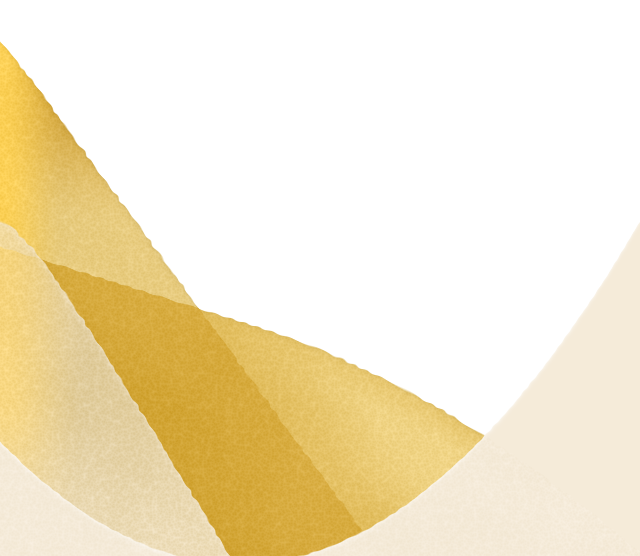
Write a WebGL 2 fragment shader that draws this background.

```glsl
#version 300 es
precision highp float;

uniform vec2 u_resolution;
out vec4 outColor;

// Palette
const vec3 PAPER = vec3(1.0);
const vec3 SUN = vec3(0.99, 0.82, 0.34);
const vec3 OCHRE = vec3(0.84, 0.67, 0.27);
const vec3 STRAW = vec3(0.91, 0.80, 0.50);
const vec3 HONEY = vec3(0.89, 0.75, 0.38);
const vec3 WHEAT = vec3(0.94, 0.83, 0.52);
const vec3 GOLD = vec3(0.85, 0.68, 0.26);
const vec3 DEEP_GOLD = vec3(0.81, 0.63, 0.18);
const vec3 AMBER = vec3(0.97, 0.84, 0.50);
const vec3 SAND = vec3(0.88, 0.80, 0.61);
const vec3 CREAM = vec3(0.94, 0.88, 0.75);
const vec3 IVORY = vec3(0.96, 0.92, 0.85);

// Texture and edges
const float ASPECT = 1.155;
const float FINE_CELLS = 210.0;
const float COARSE_CELLS = 85.0;
const float GRAIN_STRENGTH = 0.10;
const float STAIN_STRENGTH = 0.016;
const float WOBBLE = 0.0012;
const float RIM_WIDTH = 0.0035;

vec2 hash2(vec2 cell) {
    vec3 q = fract(cell.xyx * vec3(0.1031, 0.1030, 0.0973));
    q += dot(q, q.yzx + 33.33);
    return fract((q.xx + q.yz) * q.zy);
}

// Distance to the nearest scattered point
float cellular(vec2 p) {
    vec2 cell = floor(p);
    float nearest = 2.0;
    for (int j = -1; j <= 1; j++) {
        for (int i = -1; i <= 1; i++) {
            vec2 neighbour = cell + vec2(i, j);
            nearest = min(nearest, distance(p, neighbour + hash2(neighbour)));
        }
    }
    return nearest;
}

// Broad uneven pigment from warped, layered sines
float stain(vec2 p) {
    float sum = 0.0;
    float weight = 0.5;
    for (int i = 0; i < 4; i++) {
        p = mat2(0.8, 0.6, -0.6, 0.8) * p * 1.9 + 1.7;
        sum += weight * sin(p.x + 1.5 * sin(p.y)) * cos(p.y * 0.8);
        weight *= 0.7;
    }
    return sum;
}

// Upper boundary of each wash, as height over x
float peakTop(float x) { return 0.934 - 1.36 * x - 0.008 * exp(-x * 30.0); }
float hillTop(float x) {
    float bend = max(x - 0.45, 0.0);
    return 0.556 - 0.31 * x - 0.385 * bend * bend;
}
float veilTop(float x) { return 0.604 - 1.62 * x + 0.069 * (1.0 - exp(-x / 0.06)); }
float cornerTop(float x) { return 0.206 - 1.02 * x + 1.18 * x * x; }

// Distance inside a boundary of the given typical slope
float inside(float top, float y, float slope) {
    return (top - y) / length(vec2(1.0, slope));
}

float coverage(float d) {
    float pixel = 1.0 / u_resolution.y;
    return smoothstep(-0.8 * pixel, 0.8 * pixel, d);
}

float rim(float d) { return exp(-max(d, 0.0) / RIM_WIDTH); }

void main() {
    vec2 p = gl_FragCoord.xy / u_resolution * vec2(ASPECT, 1.0);
    float wobble = WOBBLE * (sin(p.x * 190.0 + 3.0 * sin(p.y * 83.0)) + 0.6 * sin(p.y * 310.0 + p.x * 97.0));

    float peak = inside(peakTop(p.x), p.y, 1.36) + wobble;
    float hill = inside(hillTop(p.x), p.y, 0.55) + wobble;
    float veil = inside(veilTop(p.x), p.y, 1.5) + wobble;
    float corner = inside(cornerTop(p.x), p.y, 0.7) + 0.5 * wobble;

    // Gradients within each wash
    vec3 peakColor = mix(STRAW, OCHRE, smoothstep(0.58, 0.83, p.y));
    peakColor = mix(peakColor, SUN, 1.0 - smoothstep(0.0, 0.12, p.x));
    peakColor -= 0.06 * rim(peak);

    vec3 hillColor = mix(HONEY, WHEAT, smoothstep(0.0, 0.17, -peak));
    hillColor = mix(hillColor, HONEY, 0.5 * (1.0 - smoothstep(0.0, 0.06, hill)));
    hillColor -= 0.05 * rim(hill);

    float deepening = exp(-max(-veil, 0.0) / 0.10) * (1.0 - 0.5 * smoothstep(0.3, 0.5, p.y));
    vec3 overlapColor = mix(GOLD, DEEP_GOLD, 0.8 * deepening);

    vec3 veilColor = mix(AMBER, SAND, smoothstep(0.0, 0.16, p.x));
    veilColor = mix(veilColor, CREAM, 0.8 * (1.0 - smoothstep(0.02, 0.30, p.y)));
    veilColor = mix(veilColor, CREAM, 0.5 * coverage(-hill));
    veilColor = mix(veilColor, IVORY, 0.6 * rim(veil));

    vec3 cornerColor = mix(IVORY, PAPER, 0.6 * rim(corner));

    // Stack the washes from back to front
    float peakMask = coverage(peak);
    float hillMask = coverage(hill);
    float veilMask = coverage(veil);
    vec3 color = mix(PAPER, peakColor, peakMask);
    color = mix(color, hillColor, hillMask);
    color = mix(color, overlapColor, peakMask * hillMask);
    color = mix(color, veilColor, veilMask);
    color = mix(color, cornerColor, coverage(corner));

    // Paper grain appears only where there is pigment
    float grain = 0.6 * cellular(p * FINE_CELLS) + 0.4 * cellular(p * COARSE_CELLS) - 0.45;
    float shade = GRAIN_STRENGTH * grain + STAIN_STRENGTH * stain(p * 7.0);
    float pigment = max(peakMask, hillMask) * mix(1.0, 0.45, coverage(corner));
    color += shade * pigment * vec3(0.7, 0.9, 1.5);

    outColor = vec4(clamp(color, 0.0, 1.0), 1.0);
}
```
